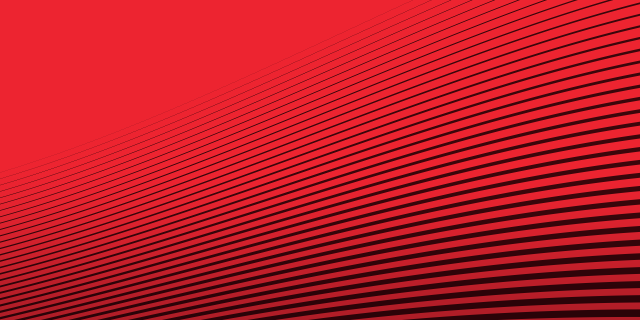
Give the GLSL for this background, as a Shadertoy shader.

```glsl
// Fan of dark flowing stripes over a red field that deepens toward the bottom.
// Each stripe is a cubic curve between the side edges; height, slope and
// thickness vary with its index, and coverage is box filtered per pixel.

// Cubic from a to b with end tangents ta and tb, for t in 0..1
float hermite(float a, float ta, float b, float tb, float t) {
    float u = 1.0 - t;
    return a * u * u * (1.0 + 2.0 * t) + ta * t * u * u
         + b * t * t * (3.0 - 2.0 * t) - tb * t * t * u;
}

// Depth of a stripe's centre below the top edge, in canvas heights
float stripeDepth(float n, float t) {
    float left = 0.539 + 0.0198 * n;
    float right = -0.295 + 0.03216 * n + 0.000195 * n * n;
    return hermite(left, -0.60 + 0.0055 * n, right, -0.70 + 0.0212 * n, t);
}

// Fraction of a pixel covered by a band of the given half width
float bandCoverage(float dist, float halfWidth, float pixel) {
    float top = min(dist + 0.5 * pixel, halfWidth);
    float bottom = max(dist - 0.5 * pixel, -halfWidth);
    return clamp((top - bottom) / pixel, 0.0, 1.0);
}

void mainImage(out vec4 fragColor, in vec2 fragCoord) {
    vec2 uv = fragCoord / iResolution.xy;
    float depth = 1.0 - uv.y;
    float pixel = 1.0 / iResolution.y;

    // Red field and stripe ink, both shaded toward the bottom
    float shade = smoothstep(0.5, 1.08, depth);
    vec3 field = mix(vec3(0.93, 0.14, 0.19), vec3(0.67, 0.11, 0.15), shade);
    vec3 ink = mix(vec3(0.23, 0.025, 0.045), vec3(0.16, 0.01, 0.03), shade);

    // Stripes thicken with their index and with the local gap
    float stripes = 0.0;
    for (int i = 0; i < 36; i++) {
        float n = float(i);
        float centre = stripeDepth(n, uv.x);
        float gap = stripeDepth(n + 1.0, uv.x) - centre;
        float halfWidth = 0.5 * gap * (0.015 + 0.0155 * n);
        stripes = max(stripes, bandCoverage(depth - centre, halfWidth, pixel));
    }

    fragColor = vec4(mix(field, ink, stripes), 1.0);
}
```
